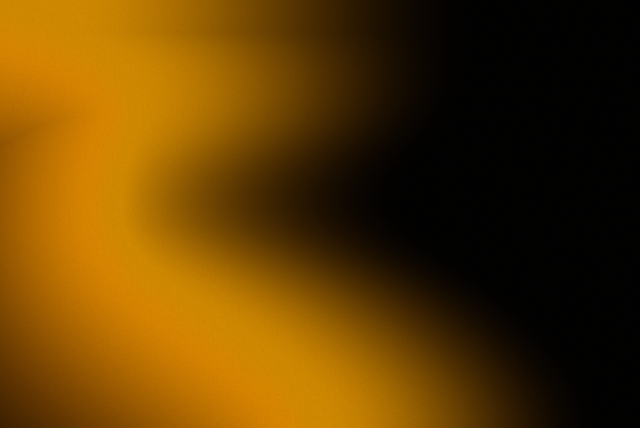
This background is drawn by a WebGL 1 fragment shader. Its source:

```glsl
precision highp float;
// A winding amber ridge of light on black. The ridge is a curve x(y);
// to its right the glow fades across to a soft dark edge, to its left
// it dims with the distance to the curve. Fine grain covers everything.

uniform vec2 u_resolution;

const vec3 BLACK = vec3(0.008, 0.006, 0.004);
const vec3 GOLD = vec3(0.80, 0.525, 0.0);
const vec3 ORANGE = vec3(0.86, 0.53, 0.0);
const int CURVE_STEPS = 64;

float hash(vec2 p) {
  return fract(sin(dot(p, vec2(127.1, 311.7))) * 43758.5453);
}

float bell(float x, float center, float width) {
  float t = (x - center) / width;
  return exp(-t * t);
}

// Horizontal place of the ridge at height y.
float ridgeX(float y) {
  float foot = 0.305 * (1.0 - smoothstep(0.0, 0.5, y));
  float shoulder = 0.028 * bell(y, 0.73, 0.1);
  float bend = max(y - 0.75, 0.0);
  return 0.19 + foot + shoulder - 18.0 * bend * bend * bend;
}

// Shortest distance to the ridge, in canvas widths.
float ridgeDistance(vec2 uv, float aspect) {
  float nearest = 10.0;
  for (int i = 0; i <= CURVE_STEPS; i++) {
    float y = -0.1 + 1.2 * float(i) / float(CURVE_STEPS);
    vec2 offset = uv - vec2(ridgeX(y), y);
    offset.y *= aspect;
    nearest = min(nearest, dot(offset, offset));
  }
  return sqrt(nearest);
}

// Glow to the right of the ridge, pinched by a dark notch at mid height.
float outerGlow(vec2 uv, float ridge) {
  float notch = bell(uv.y, 0.53, 0.17);
  float start = max(ridge, 0.1);
  float end = 0.74 + 0.2 * (1.0 - smoothstep(0.0, 0.55, uv.y)) - 0.12 * notch;
  float t = clamp((uv.x - start) / (end - start), 0.0, 1.0);
  return mix(1.0 - smoothstep(0.0, 1.0, t), pow(1.0 - t, 1.6), notch);
}

// Scales a colour by the glow; green fades faster, so shadows turn brown.
vec3 shade(vec3 color, float glow, float greenPower) {
  return color * vec3(glow, pow(glow, greenPower), glow);
}

void main() {
  vec2 uv = gl_FragCoord.xy / u_resolution;
  float aspect = u_resolution.y / u_resolution.x;
  float ridge = ridgeX(uv.y);
  float away = ridgeDistance(uv, aspect);
  float side = uv.x < ridge ? -away : away;

  // Both sides meet at full glow along the ridge.
  vec3 outer = shade(GOLD, outerGlow(uv, ridge), 1.1);
  vec3 tint = mix(GOLD, ORANGE, smoothstep(0.0, 0.07, -side));
  vec3 inner = shade(tint, bell(away, 0.0, 0.3), 1.15);
  vec3 color = BLACK + mix(inner, outer, smoothstep(-0.006, 0.006, side));

  // Fine grain, a little stronger in the light.
  vec2 cell = floor(vec2(uv.x, uv.y * aspect) * 512.0);
  float grain = hash(cell) - 0.5;
  color += grain * (0.004 + 0.02 * color);

  gl_FragColor = vec4(clamp(color, 0.0, 1.0), 1.0);
}
```
